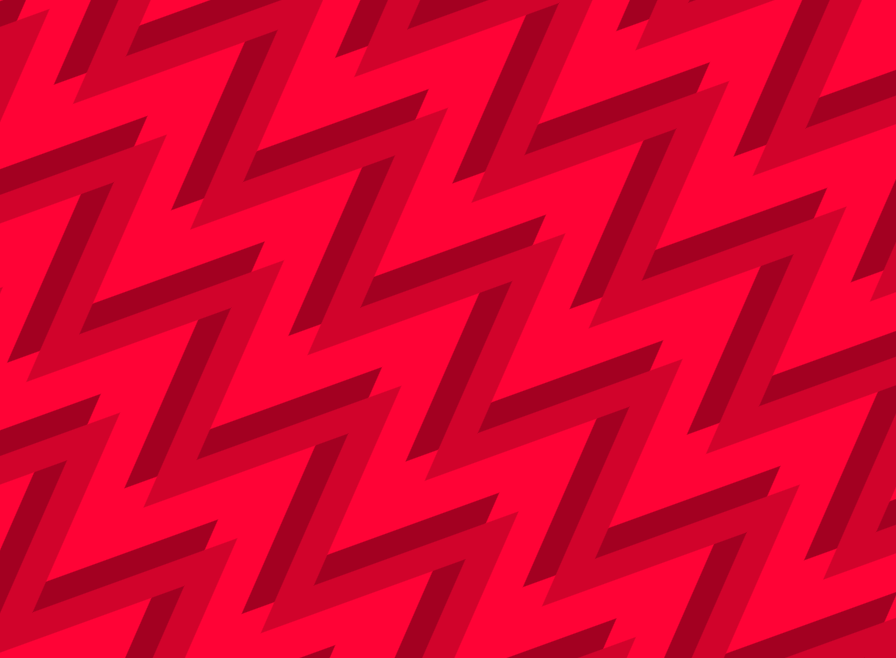
A Shadertoy shader for this pattern:

```glsl
// Antialiased coverage of the box lo..hi; blur is one pixel in box units
float boxCover(vec2 p, vec2 lo, vec2 hi, vec2 blur) {
    vec2 cover = clamp(min(p - lo, hi - p) / blur + 0.5, 0.0, 1.0);
    return cover.x * cover.y;
}

void mainImage(out vec4 fragColor, in vec2 fragCoord) {
    vec2 uv = fragCoord / iResolution.y;

    // Skewed axes: x runs along the shallow arm, y down the steep leg
    mat2 skew = mat2(0.3112, 0.1126, -0.1330, -0.3035);
    vec2 pos = inverse(skew) * (uv - vec2(0.351, 0.532));
    vec2 blur = fwidth(pos);

    // Repeat one step along a zigzag, and from one zigzag to the next
    mat2 lattice = mat2(1.0, 1.0, 1.564, 0.446);
    vec2 cell = floor(inverse(lattice) * pos);

    float band = 0.0;
    float shadow = 0.0;
    for (int row = 0; row <= 1; row++) {
        for (int bend = -1; bend <= 1; bend++) {
            vec2 p = pos - lattice * (cell + vec2(bend, row));

            // Zigzag band: arm and leg
            band = max(band, boxCover(p, vec2(-1.0, -0.17), vec2(0.187, 0.0), blur));
            band = max(band, boxCover(p, vec2(0.0, -0.17), vec2(0.187, 1.0), blur));

            // Dark bars, tucked under the band to hide the seams
            shadow = max(shadow, boxCover(p, vec2(-0.9, -0.323), vec2(0.027, -0.1), blur));
            shadow = max(shadow, boxCover(p, vec2(-0.16, -0.1), vec2(0.1, 0.844), blur));
        }
    }

    vec3 color = vec3(1.0, 0.01, 0.21);
    color = mix(color, vec3(0.64, 0.0, 0.13), shadow);
    color = mix(color, vec3(0.82, 0.01, 0.17), band);
    fragColor = vec4(color, 1.0);
}
```
